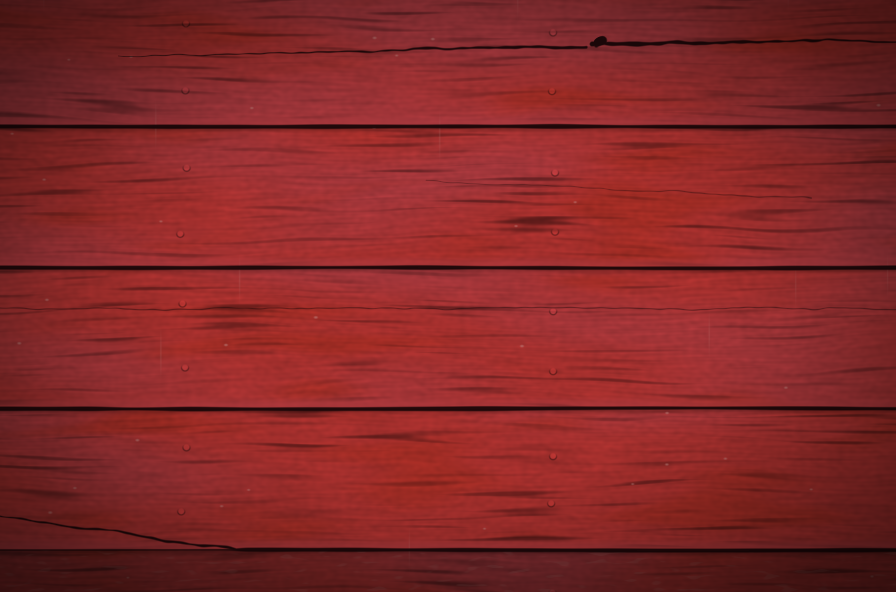
Write a WebGL 2 fragment shader that draws this texture.

```glsl
#version 300 es
precision highp float;

uniform vec2 u_resolution;
out vec4 outColor;

#define BOARD_HEIGHT 0.2385
#define FIRST_SEAM 0.071
#define SEAM_HALF_WIDTH 0.0032
#define GRAIN_WARP 0.03
#define GRAIN_DEPTH 0.42
#define VIGNETTE 0.58
#define RED_PAINT vec3(0.645, 0.185, 0.175)
#define PINK_PAINT vec3(0.635, 0.215, 0.235)
#define RUST_PAINT vec3(0.62, 0.165, 0.125)
#define GAP_COLOR vec3(0.10, 0.025, 0.03)
#define CHIP_COLOR vec3(0.72, 0.46, 0.44)

vec2 hash2(vec2 p) {
    vec3 q = fract(p.xyx * vec3(0.1031, 0.1030, 0.0973));
    q += dot(q, q.yzx + 33.33);
    return fract((q.xx + q.yz) * q.zy);
}

float cornerSlope(vec2 cell, vec2 offset) {
    return dot(hash2(cell + 71.0) * 2.0 - 1.0, offset);
}

// Gradient noise, about -0.7 to 0.7
float noise(vec2 p) {
    vec2 i = floor(p), f = fract(p);
    vec2 u = f * f * f * (f * (f * 6.0 - 15.0) + 10.0);
    vec2 e = vec2(1.0, 0.0);
    float low = mix(cornerSlope(i, f), cornerSlope(i + e, f - e), u.x);
    float high = mix(cornerSlope(i + e.yx, f - e.yx), cornerSlope(i + 1.0, f - 1.0), u.x);
    return mix(low, high, u.y);
}

float cover(float d, float px) {
    return 1.0 - smoothstep(-px, px, d);
}

// Wandering split from a to b, its half width going from w.x to w.y
float crack(vec2 p, vec2 a, vec2 b, vec2 w, float px) {
    p.y += 0.006 * noise(vec2(p.x * 9.0, a.y * 40.0)) + 0.003 * noise(vec2(p.x * 37.0, 4.5));
    vec2 ab = b - a;
    float t = clamp(dot(p - a, ab) / dot(ab, ab), 0.0, 1.0);
    float ragged = 1.0 + 0.9 * noise(vec2(p.x * 45.0, 8.3));
    return cover(length(p - a - ab * t) - mix(w.x, w.y, t) * ragged, px);
}

// Sparse chips, one candidate per cell of the given size
float chips(vec2 p, vec2 cell, vec2 radius, float density, float px) {
    vec2 id = floor(p / cell);
    vec2 r = hash2(id + 19.0);
    vec2 d = (fract(p / cell) - 0.3 - 0.4 * r.yx) * cell;
    float edge = (length(d / radius) - 0.6 - 0.4 * r.y) * min(radius.x, radius.y);
    return step(1.0 - density, hash2(id + 53.0).x) * cover(edge, px);
}

void main() {
    float px = 1.0 / u_resolution.y;
    vec2 p = gl_FragCoord.xy * px;

    // Boards: row number and height above the lower seam
    float y = (p.y - FIRST_SEAM + 0.004 * noise(vec2(p.x * 1.3, floor(p.y * 4.0 + 0.2)))) / BOARD_HEIGHT;
    float row = floor(y);
    float above = fract(y) * BOARD_HEIGHT;
    float below = BOARD_HEIGHT - above;

    // Wood grain bending along each board
    vec2 g = p + (row + 2.0) * vec2(3.7, 1.31);
    g.y += GRAIN_WARP * noise(g * vec2(1.7, 5.0)) + 0.006 * noise(g * vec2(6.0, 14.0));
    float strength = smoothstep(-0.45, 0.35, noise(g * vec2(2.2, 9.0)));
    float groove = smoothstep(0.08, 0.5, noise(g * vec2(5.0, 105.0)));
    float fibre = noise(g * vec2(13.0, 170.0));
    float rough = noise(p * vec2(75.0, 120.0));

    // Paint tint, uneven between and along boards
    float tint = noise(g * vec2(1.8, 7.0)) + 0.3 * (hash2(vec2(row + 5.0, 3.0)).x - 0.5);
    vec3 color = mix(RED_PAINT, PINK_PAINT, smoothstep(-0.15, 0.4, tint));
    float rust = smoothstep(0.05, 0.5, noise(g * vec2(4.0, 22.0) + 9.0) - 0.5 * tint);
    color = mix(color, RUST_PAINT, 0.7 * rust);
    color *= 1.0 + 0.13 * fibre + 0.09 * rough;
    color *= 1.0 - GRAIN_DEPTH * groove * (0.25 + 0.75 * strength);

    // Lit lower lip and shaded upper edge
    color = mix(color, PINK_PAINT * 1.06, 0.55 * (1.0 - smoothstep(0.006, 0.022, above)));
    color *= 1.0 - 0.22 * (1.0 - smoothstep(0.002, 0.012, below));

    // Chips, pale streaks and the worn bottom board
    float worn = chips(p, vec2(0.05, 0.04), vec2(0.003, 0.002), 0.04, px);
    worn += 0.35 * chips(p, vec2(0.16, 0.12), vec2(0.0012, 0.022), 0.1, px);
    float flake = smoothstep(0.18, 0.4, noise(p * vec2(32.0, 130.0)));
    worn += 0.3 * flake * step(row, -0.5);
    color = mix(color, CHIP_COLOR, 0.65 * min(worn, 1.0));
    color *= 1.0 - 0.25 * step(row, -0.5);

    // Two columns of painted nail heads
    for (int i = 0; i < 4; i++) {
        float side = float(i % 2), level = float(i / 2);
        vec2 jitter = (hash2(vec2(row * 4.0 + 20.0, float(i))) - 0.5) * vec2(0.012, 0.03);
        vec2 d = vec2(p.x, above) - vec2(mix(0.31, 0.935, side), BOARD_HEIGHT * mix(0.3, 0.7, level)) - jitter;
        float head = length(d);
        color *= 1.0 - 0.4 * cover(abs(head - 0.006) - 0.001, px) * smoothstep(-0.006, 0.004, -d.y);
        color *= 1.0 + 0.13 * cover(head - 0.005, px);
    }

    // Splits and the knot hole
    float gap = crack(p, vec2(0.2, 0.905), vec2(0.99, 0.922), vec2(0.0002, 0.0024), px);
    gap = max(gap, crack(p, vec2(1.0, 0.926), vec2(1.53, 0.932), vec2(0.0035, 0.001), px));
    gap = max(gap, crack(p, vec2(-0.02, 0.132), vec2(0.4, 0.071), vec2(0.0012, 0.002), px));
    gap = max(gap, 0.6 * crack(p, vec2(-0.1, 0.479), vec2(1.6, 0.479), vec2(0.0007), px));
    gap = max(gap, 0.5 * crack(p, vec2(0.72, 0.695), vec2(1.37, 0.665), vec2(0.0003, 0.0009), px));
    vec2 k = (p - vec2(1.014, 0.929)) * vec2(0.8, 1.0);
    gap = max(gap, cover(length(k) - 0.008 - 0.007 * noise(p * 70.0), px));

    // Seams, nearly closed at the lower left
    float seamWidth = SEAM_HALF_WIDTH * (1.0 + 0.6 * noise(vec2(p.x * 8.0, floor(y + 0.5) * 5.3)));
    seamWidth *= mix(1.0, 0.35, step(y, 0.5) * (1.0 - smoothstep(0.38, 0.42, p.x)));
    gap = max(gap, cover(min(above, below) - seamWidth, px));
    color = mix(color, GAP_COLOR, 0.95 * gap);

    // Darkened borders
    vec2 q = gl_FragCoord.xy / u_resolution * 2.0 - 1.0;
    color *= 1.0 - VIGNETTE * smoothstep(0.5, 1.45, length(q * vec2(0.96, 0.94)));
    outColor = vec4(color, 1.0);
}
```
